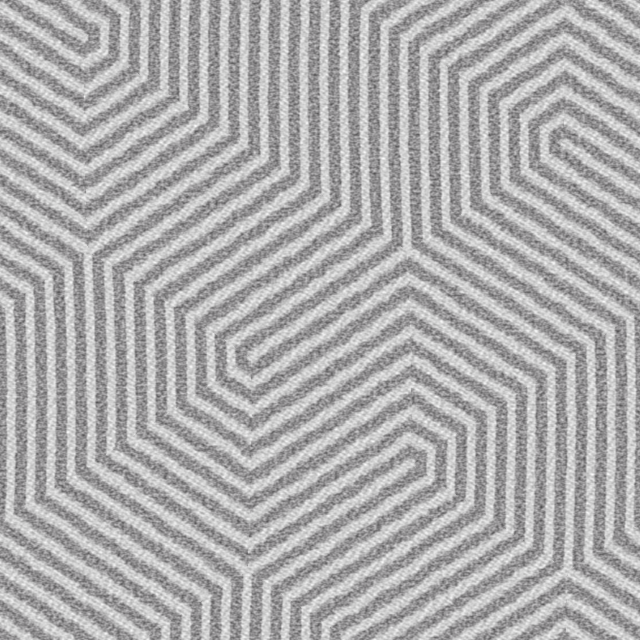
This pattern is drawn by a Shadertoy shader. Its source:

```glsl
// Woven labyrinth of pale lines on mottled grey cloth. Three stripe directions
// (upright, rising, falling) fill interlocking regions of a triangular lattice;
// all share one stripe count, so lines join at every bend. Noise adds the weave.

const float PI = 3.14159265;
const vec2  CENTRE = vec2(0.512, 0.358);    // middle of a rising region
const vec2  LATTICE = vec2(4.0, 6.0);       // lattice steps in one repeat
const float LINES = 8.0;                    // lines per lattice step
const float UPRIGHT_HALF = 0.215;           // half line widths, in line pitches
const float SLOPED_HALF = 0.235;
const float UPRIGHT_SOFT = 0.07;            // edge softness, in line pitches
const float SLOPED_SOFT = 0.13;
const float SWAY = 0.006;                   // slow sideways drift of the cloth
const float RAGGED = 0.13;                  // edge wobble from uneven yarn
const float THREADS = 164.0;                // stitches across the canvas
const vec3  PALE = vec3(0.820, 0.820, 0.820);
const vec3  DARK = vec3(0.565, 0.560, 0.565);

// Pseudo-random unit vector for an integer grid point
vec2 gridGradient(ivec2 point) {
    uint h = uint(point.x) * 73856093u ^ uint(point.y) * 19349663u;
    h = (h ^ (h >> 15)) * 747796405u;
    h = (h ^ (h >> 13)) * 277803737u;
    float angle = float((h >> 8) & 65535u) * (2.0 * PI / 65536.0);
    return vec2(cos(angle), sin(angle));
}

float gradientNoise(vec2 p) {
    ivec2 i = ivec2(floor(p));
    vec2 f = fract(p);
    vec2 w = f * f * f * (f * (f * 6.0 - 15.0) + 10.0);
    float a = dot(gridGradient(i), f);
    float b = dot(gridGradient(i + ivec2(1, 0)), f - vec2(1, 0));
    float c = dot(gridGradient(i + ivec2(0, 1)), f - vec2(0, 1));
    float d = dot(gridGradient(i + ivec2(1, 1)), f - vec2(1, 1));
    return mix(mix(a, b, w.x), mix(c, d, w.x), w.y);
}

// Wraps p to the range -period/2 .. period/2
vec2 wrap(vec2 p, vec2 period) {
    return p - period * floor(p / period + 0.5);
}

// Parallelogram with sides along the falling and rising lattice directions
bool inParallelogram(vec2 p, vec2 halfSides) {
    vec2 along = 0.5 * vec2(p.x + p.y, p.x - p.y);
    return all(lessThan(abs(along), halfSides));
}

bool isUpright(vec2 p) {
    return inParallelogram(wrap(p - vec2(0, 3), LATTICE), vec2(1.0, 0.5))
        || inParallelogram(wrap(p - vec2(2, 0), LATTICE), vec2(0.5, 1.0));
}

// Stepped band that bounds the rising stripes; y points down
bool isRising(vec2 p) {
    float x = wrap(p, LATTICE).x;
    float skew = wrap(vec2(0.0, p.y - x), LATTICE).y;
    float low = x < 0.5 ? -2.0 : 0.0;
    float high = x > -0.5 ? 2.0 : 0.0;
    return abs(x) < 1.5 && skew > low && skew < high;
}

// Coverage of the pale lines at lattice position p
float paleLines(vec2 p, float wobble, float pixel) {
    bool upright = isUpright(p);
    float count = upright ? p.x
                : 0.5 * (isRising(p) ? p.x + p.y : p.x - p.y);
    count = count * LINES + wobble * (upright ? 0.35 : 1.0);
    float fromLine = abs(fract(count + 0.5) - 0.5);
    float halfWidth = upright ? UPRIGHT_HALF : SLOPED_HALF;
    float soft = max(upright ? UPRIGHT_SOFT : SLOPED_SOFT, pixel);
    return 1.0 - smoothstep(halfWidth - soft, halfWidth + soft, fromLine);
}

void mainImage(out vec4 fragColor, in vec2 fragCoord) {
    vec2 uv = fragCoord / iResolution.y;

    // Lattice position, with a slight drift
    vec2 p = (uv - CENTRE) * vec2(LATTICE.x, -LATTICE.y);
    p.x -= SWAY * LATTICE.x * cos(PI * p.y / 3.0);

    // Uneven yarn: short horizontal streaks and slow waviness
    float wobble = RAGGED * (gradientNoise(uv * vec2(62.0, 150.0))
                           + gradientNoise(uv * 24.0 + 7.3));
    float pixel = LINES * LATTICE.x / iResolution.y;
    float pale = paleLines(p, wobble, pixel);

    // Fine grain and alternating stitches
    float grain = gradientNoise(uv * vec2(150.0, 215.0) + 31.7)
                + 0.6 * gradientNoise(uv * vec2(250.0, 330.0) + 11.1);
    vec2 stitchPhase = PI * THREADS * uv;
    float stitch = cos(stitchPhase.x + 0.5 * stitchPhase.y)
                 * cos(stitchPhase.y * 1.2);

    // Pale yarn shows the stitches, dark yarn the mottling
    vec3 paleYarn = PALE + 0.065 * stitch + 0.13 * grain;
    vec3 darkYarn = DARK + 0.025 * stitch + 0.26 * grain;
    fragColor = vec4(clamp(mix(darkYarn, paleYarn, pale), 0.0, 1.0), 1.0);
}
```
